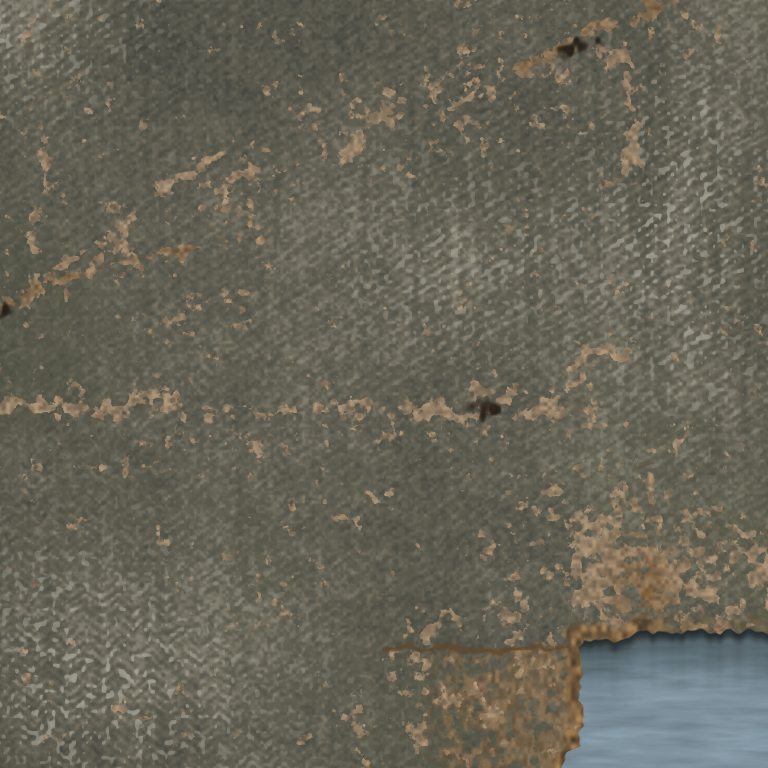
Reproduce this texture procedurally as a WebGL 1 fragment shader.

```glsl
precision highp float;
uniform vec2 u_resolution;

const vec3 CLOTH_DARK = vec3(.310, .312, .275);
const vec3 CLOTH_MID = vec3(.392, .382, .328);
const vec3 CLOTH_PALE = vec3(.53, .515, .455);
const vec3 CLOTH_GREEN = vec3(.325, .335, .262);
const vec3 GLINT = vec3(.68, .67, .63);
const vec3 TAN = vec3(.61, .52, .415);
const vec3 RUST = vec3(.49, .37, .235);
const vec3 GAP = vec3(.13, .105, .08);
const vec3 BLUE_PALE = vec3(.49, .565, .61);
const vec3 BLUE_DARK = vec3(.30, .36, .38);
const vec2 HOLE_CORNER = vec2(.757, .178);
const vec2 WEAVE = vec2(46., 72.);
const float CRACK_WIDTH = .013;
const float WEAR_LEVEL = .47;
const float ROUGHNESS = 2.4;
const float GRAIN = .85;
const float TAU = 6.2832;

float hash(vec2 p) {
  return fract(sin(dot(p, vec2(127.1, 311.7))) * 43758.55);
}

float noise(vec2 p) {
  vec2 i = floor(p), f = fract(p);
  f = f * f * (3. - 2. * f);
  return mix(mix(hash(i), hash(i + vec2(1, 0)), f.x),
             mix(hash(i + vec2(0, 1)), hash(i + 1.), f.x), f.y);
}

float fbm(vec2 p) {
  float sum = 0., amp = .533;
  for (int i = 0; i < 4; i++) {
    sum += amp * noise(p);
    p = mat2(1.6, 1.2, -1.2, 1.6) * p + 7.3;
    amp *= .5;
  }
  return sum;
}

float blob(vec2 p, vec2 centre, vec2 radius) {
  vec2 q = (p - centre) / radius;
  return exp(-dot(q, q));
}

// Falloff around a segment, ends in xy and zw
float crack(vec2 p, vec4 ends, float width) {
  vec2 a = p - ends.xy, b = ends.zw - ends.xy;
  return exp(-length(a - b * clamp(dot(a, b) / dot(b, b), 0., 1.)) / width);
}

// Twill dashes in columns, turning to chevrons at the lower left
float weave(vec2 p) {
  p += .008 * (vec2(noise(p * 30.), noise(p * 30. + 8.)) - .5);
  vec2 w = p * WEAVE;
  float zigzag = abs(fract(w.x * .5) - .5) * 2.4;
  float ridges = mix(sin(TAU * (w.y - w.x)), sin(TAU * (w.y + zigzag)),
                     smoothstep(.75, .35, p.x + p.y));
  return ridges * .7 + sin(TAU * w.x) * .3;
}

vec3 cloth(vec2 p) {
  float light = .9 * blob(p, vec2(.89, .70), vec2(.12, .23))
              + .9 * blob(p, vec2(.12, .10), vec2(.22, .18))
              + .8 * blob(p, vec2(.03, .97), vec2(.13, .10))
              + .6 * blob(p, vec2(.60, .66), vec2(.17, .13));
  light *= .5 + fbm(p * vec2(22., 14.));
  float shade = blob(p, vec2(.25, .86), vec2(.20, .14))
              + .6 * blob(p, vec2(.25, .61), vec2(.15, .07))
              + .6 * blob(p, vec2(.52, .34), vec2(.22, .12));
  float streaks = noise(p * vec2(42., 3.)) - .5;
  float grain = 1.1 * noise(p * 240.) + .9 * noise(p * 125. + 3.) - 1.;
  float threads = weave(p);
  float tone = .78 + 1.7 * (fbm(p * 5.) - .5) + .7 * light - .55 * shade
    + threads * (.17 + .28 * light) + GRAIN * grain + streaks * (.2 + .5 * light);
  vec3 col = mix(CLOTH_DARK, CLOTH_MID, clamp(tone, -.6, 1.));
  col = mix(col, CLOTH_PALE, clamp(tone - 1., 0., 1.1));
  light = min(light, 1.);
  col = mix(col, CLOTH_GREEN, .35 * smoothstep(.45, .7, fbm(p * 3.5 + 11.)) * (1. - light));
  float fleck = smoothstep(.64, .88, noise(p * vec2(185., 150.)) + .13 * threads);
  return mix(col, GLINT, fleck * (.1 + .6 * light));
}

void main() {
  vec2 p = gl_FragCoord.xy / u_resolution;
  vec2 q = p + .035 * (vec2(fbm(p * 14.), fbm(p * 14. + 31.)) - .5)
             + .012 * (vec2(noise(p * 60.), noise(p * 60. + 17.)) - .5);
  vec3 col = cloth(p);

  // Cracks along the folds
  float w = CRACK_WIDTH;
  float torn = max(crack(q, vec4(0., .59, .07, .635), w), crack(q, vec4(.07, .635, .32, .695), w * .8));
  torn = max(torn, crack(q, vec4(.67, .91, .88, 1.01), w * 1.3));
  float field = max(torn, .9 * crack(q, vec4(.07, .65, .29, .80), w * .8));
  field = max(field, crack(q, vec4(.29, .76, .53, .82), w));
  field = max(field, crack(q, vec4(.53, .85, .68, .91), w));
  field = max(field, .9 * crack(q, vec4(.045, .63, .055, .84), w));
  field = max(field, crack(q, vec4(0., .475, .70, .462), w));
  field = max(field, crack(q, vec4(.70, .455, .77, .54), w));
  field = max(field, crack(q, vec4(.77, .54, .83, .54), w));
  field = max(field, crack(q, vec4(.82, .92, .82, .77), w));

  // Rubbed patches and loose flakes
  field = max(field, blob(q, vec2(.84, .26), vec2(.20, .12)));
  field = max(field, .85 * blob(q, vec2(.645, .475), vec2(.05, .035)));
  field = max(field, .42 * crack(p, vec4(.1, .66, .88, 1.), .07));
  field = max(field, .35 * crack(p, vec4(0., .48, .85, .44), .05));
  field = max(field, .55 * blob(p, vec2(.53, .09), vec2(.12, .09)));
  float rough = .38 * fbm(p * 26.) + .62 * fbm(p * 92. + 5.);
  float wear = .6 * field + ROUGHNESS * (rough - .5);

  // Brown backing beside the hole, then bare threads
  float backing = smoothstep(.53, .60, q.x) * smoothstep(.165, .155, q.y);
  vec3 brown = mix(RUST, TAN, .4) * (.7 + .5 * noise(p * vec2(190., 130.)));
  col = mix(col, brown, backing * smoothstep(.38, .56, rough) * .75);
  float rust = max(.75 * torn, blob(p, vec2(.84, .22), vec2(.04, .07)));
  vec3 bare = mix(TAN, RUST, rust * (.4 + .9 * noise(p * 70.)));
  bare *= .76 + .44 * noise(p * 190.);
  col = mix(col, bare, .9 * smoothstep(WEAR_LEVEL - .07, WEAR_LEVEL + .11, wear));

  // Dark openings and the seam
  float gap = max(blob(q, vec2(.76, .94), vec2(.035, .013)), blob(q, vec2(.638, .473), vec2(.024, .02)));
  gap = max(gap, blob(q, vec2(0., .588), vec2(.025, .016))) * (.45 + .85 * noise(p * vec2(140., 60.)));
  col = mix(col, GAP, .9 * smoothstep(.35, .8, gap));
  float seam = crack(q, vec4(.49, .16, .75, .157), .004) * (.6 + .7 * noise(p * 90.));
  col = mix(col, RUST * .75, .8 * smoothstep(.2, .7, seam));

  // Square hole, frayed edges, rippled blue beneath
  vec2 corner = HOLE_CORNER + .008 * (vec2(noise(p.yy * 90.), noise(p.xx * 80. + 9.)) - .5);
  corner -= vec2(.022 * smoothstep(.03, .02, p.y), .013 * smoothstep(.83, .81, p.x));
  float edge = max(corner.x - p.x, p.y - corner.y);
  float fringe = smoothstep(.024, .01, edge + .05 * (rough - .5)) * (1. - .65 * smoothstep(.84, .88, p.x));
  col = mix(col, RUST * (.5 + noise(p * vec2(150., 110.))), .8 * fringe);
  float depth = corner.y - p.y;
  vec3 blue = mix(BLUE_DARK, BLUE_PALE, smoothstep(0., .085, depth));
  blue *= (.86 + .28 * fbm(p * vec2(18., 110.))) * (.5 + .5 * smoothstep(0., .018, depth));
  col = mix(col, blue, smoothstep(.0015, -.0015, edge));
  gl_FragColor = vec4(col, 1.);
}
```
